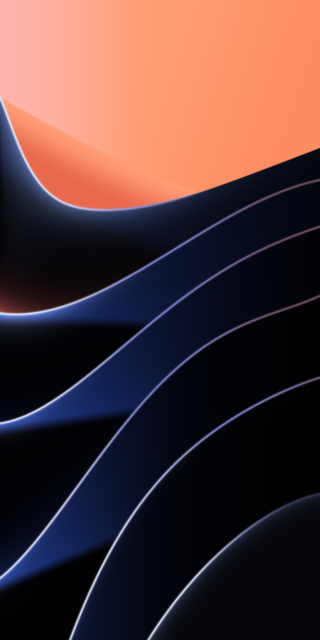
Write a Shadertoy shader that draws this background.

```glsl
// Dark blue satin sheets curving in layers beneath a peach sky.
// Each sheet is the area below a smooth height curve, painted back to front,
// with a thin lit rim, a soft glow under it and a blue band ending at a fold.

#define RIM_WIDTH 0.0042
#define FOLD_SOFTNESS 0.035
#define SATIN_BLUE vec3(0.10, 0.18, 0.45)
#define GLOW_BLUE vec3(0.50, 0.60, 0.86)
#define RIM_WHITE vec3(0.90, 0.92, 1.00)
#define RIM_LAVENDER vec3(0.50, 0.53, 0.82)
#define RIM_MAUVE vec3(0.48, 0.32, 0.40)
#define SHADOW vec3(0.004, 0.005, 0.012)

const int SHEETS = 6;

// Four evenly spaced heights per lower sheet; ends holds start x and fifth height
const vec4 knots[5] = vec4[5](
    vec4(1.021, 1.061, 1.193, 1.341), vec4(0.677, 0.807, 1.013, 1.185),
    vec4(0.193, 0.490, 0.799, 0.980), vec4(0.0, 0.391, 0.607, 0.737),
    vec4(0.0, 0.181, 0.3125, 0.406));
const vec2 ends[5] = vec2[5](vec2(0.0, 1.4375), vec2(0.0, 1.292),
    vec2(0.0, 1.0755), vec2(0.219, 0.820), vec2(0.4635, 0.458));

// Blue band: fold height, fold slope, reach along x, strength
const vec4 bands[6] = vec4[6](
    vec4(1.44, -0.50, 1.10, 0.26), vec4(0.990, -0.033, 0.75, 0.75),
    vec4(0.641, 0.145, 0.58, 1.00), vec4(0.151, 0.42, 0.40, 1.00),
    vec4(-1.0, 0.0, 0.38, 0.75), vec4(-1.0, 0.0, 1.0, 0.0));

// Glow below the rim: strength, depth, reach along x
const vec3 glows[6] = vec3[6](
    vec3(0.65, 0.050, 0.55), vec3(0.75, 0.030, 0.28), vec3(0.35, 0.025, 0.20),
    vec3(0.25, 0.020, 0.15), vec3(0.20, 0.012, 0.60), vec3(0.42, 0.020, 1.20));

float bell(float x) { return exp(-x * x); }

// Top sheet: steep crest on the left, trough, then a straight rise
float crestHeight(float x) {
    float rise = 0.0911 * log(1.0 + exp((x - 0.469) / 0.0911));
    return 1.333 + 0.385 * rise + 0.359 * exp(-pow(max(x, 0.0) / 0.098, 1.25));
}

// Quartic through five evenly spaced heights, in Newton form
float sheetHeight(int i, float x) {
    if (i == 0) return crestHeight(x);
    vec4 k = knots[i - 1];
    vec2 e = ends[i - 1];
    float u = 4.0 * (x - e.x) / (1.0 - e.x);
    float d1 = k.y - k.x;
    float d2 = k.z - 2.0 * k.y + k.x;
    float d3 = k.w - 3.0 * k.z + 3.0 * k.y - k.x;
    float d4 = e.y - 4.0 * k.w + 6.0 * k.z - 4.0 * k.y + k.x;
    return k.x + u * (d1 + (u - 1.0) / 2.0 * (d2 + (u - 2.0) / 3.0 * (d3 + (u - 3.0) / 4.0 * d4)));
}

// Approximate distance below the rim of a sheet
float sheetDepth(int i, vec2 p) {
    float h = sheetHeight(i, p.x);
    float slope = (sheetHeight(i, p.x + 0.002) - h) / 0.002;
    return (h - p.y) / sqrt(1.0 + slope * slope);
}

// Peach sky with the warm sheet hanging behind the crest
vec3 skyColor(vec2 p, float px) {
    vec3 pink = vec3(1.0, 0.71, 0.68);
    vec3 peach = vec3(1.0, 0.62, 0.45);
    vec3 orange = vec3(0.99, 0.55, 0.38);
    vec3 sky = mix(pink, peach, smoothstep(0.0, 0.52, p.x));
    sky = mix(sky, orange, smoothstep(0.35, 1.0, p.x + 0.35 * (1.7 - p.y)));
    float depth = 1.7005 - 0.6 * p.x + 0.192 * p.x * p.x - p.y;
    vec3 warm = mix(vec3(1.0, 0.61, 0.46), vec3(0.91, 0.41, 0.30), smoothstep(0.0, 0.15, depth));
    return mix(sky, warm, smoothstep(-px, px + 0.006, depth));
}

vec3 rimColor(float x) {
    vec3 c = mix(RIM_WHITE, RIM_LAVENDER, smoothstep(0.1, 0.5, x));
    return mix(c, RIM_MAUVE, smoothstep(0.5, 0.95, x));
}

// Body of one sheet, at a given depth below its rim
vec3 sheetColor(int i, vec2 p, float depth) {
    vec4 band = bands[i];
    vec3 glow = glows[i];
    float aboveFold = p.y - band.x - band.y * p.x;
    float softness = i == 0 ? 0.10 : FOLD_SOFTNESS;
    float lit = smoothstep(-0.3 * softness, softness, aboveFold);
    float sheen = 0.75 + 0.4 * exp(-max(aboveFold, 0.0) / 0.12);
    vec3 c = SHADOW + SATIN_BLUE * band.w * lit * sheen * bell(p.x / band.z);
    c += GLOW_BLUE * glow.x * exp(-max(depth, 0.0) / glow.y) * bell(p.x / glow.z);
    return i == SHEETS - 1 ? c + vec3(0.018, 0.022, 0.032) : c;
}

void mainImage(out vec4 fragColor, in vec2 fragCoord) {
    vec2 p = fragCoord / iResolution.xy * vec2(1.0, 2.0);
    float px = 1.0 / iResolution.x;
    vec3 color = skyColor(p, px);

    for (int i = 0; i < SHEETS; i++) {
        float depth = sheetDepth(i, p);

        // Light bounced onto the sheet behind, near the left side
        vec3 bounce = i == 1 ? vec3(0.62, 0.27, 0.25) : SATIN_BLUE * (i == 3 ? 0.65 : 0.25);
        if (i > 0 && i < 4) color += bounce * exp(min(depth, 0.0) / 0.055) * exp(-p.x * 7.0);

        color = mix(color, sheetColor(i, p, depth), smoothstep(-px, px, depth));

        // Thin rim, fading out along the crest
        float start = i == 0 ? 0.0 : ends[i - 1].x;
        float strength = i == 0 ? 1.0 - smoothstep(0.4, 0.72, p.x) : 1.0;
        if (i == SHEETS - 1) strength = 1.0 - 0.75 * smoothstep(0.6, 0.95, p.x);
        color = mix(color, rimColor(p.x - start), 0.9 * strength * bell(depth / max(RIM_WIDTH, px)));
    }
    fragColor = vec4(clamp(color, 0.0, 1.0), 1.0);
}
```
